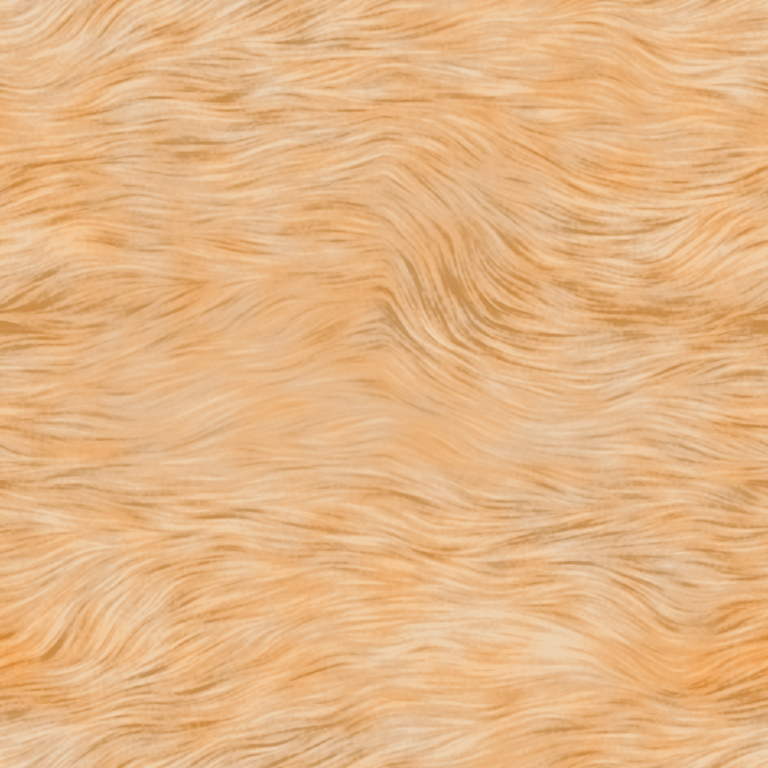
A WebGL 2 fragment shader for this texture:

```glsl
#version 300 es
precision highp float;
// Soft golden fur filling one seamless tile. Noise is averaged along a
// combed direction field to form locks and fine strands, then stray hairs
// and broad light and shade are added. Everything wraps at the edges.
#define STRAND_FREQ 236.0
#define LOCK_FREQ 64.0
#define TINT_FREQ 34.0
#define TRACE_STEPS 13
#define STEP_LENGTH 0.0030
#define STRAND_CONTRAST 2.9
#define LOCK_CONTRAST 0.55
#define SHADE_CONTRAST 0.46
#define HAIR_CELLS 30.0
#define HAIR_WIDTH 0.0010
#define HAIR_CONTRAST 0.27
#define HAIR_LAYERS 3

uniform vec2 u_resolution;
out vec4 outColor;

const vec3 SHADOW = vec3(0.79, 0.56, 0.31);
const vec3 HONEY = vec3(0.905, 0.708, 0.51);
const vec3 CREAM = vec3(0.94, 0.80, 0.64);
const vec3 ORANGE_SHIFT = vec3(0.03, -0.05, -0.13);

float hash(vec2 p, float seed) {
  vec3 q = fract(vec3(p.xyx) * vec3(0.1031, 0.1030, 0.0973) + seed * 0.137);
  q += dot(q, q.yzx + 33.33);
  return fract((q.x + q.y) * q.z);
}

// Value noise centred on zero, wrapping every freq cells
float noise(vec2 uv, vec2 freq, float seed) {
  vec2 p = uv * freq, i = floor(p), f = p - i;
  f = f * f * (3.0 - 2.0 * f);
  vec2 a = mod(i, freq), b = mod(i + 1.0, freq);
  float low = mix(hash(a, seed), hash(vec2(b.x, a.y), seed), f.x);
  float high = mix(hash(vec2(a.x, b.y), seed), hash(b, seed), f.x);
  return mix(low, high, f.y) - 0.5;
}

// Wrapped soft spot
float spot(vec2 uv, float x, float y, float width, float height) {
  vec2 d = (fract(uv - vec2(x, y) + 0.5) - 0.5) / vec2(width, height);
  return exp(-dot(d, d));
}

// Angle in which the fur is combed: the left lifts, the right falls
float combAngle(vec2 uv) {
  float rightHalf = smoothstep(0.492, 0.512, uv.x);
  float angle = 0.05 + 0.5 * noise(uv, vec2(4.0, 9.0), 1.0)
              + 0.65 * noise(uv, vec2(15.0, 31.0), 2.0);
  angle += 0.65 * spot(uv, 0.12, 0.93, 0.10, 0.07);
  angle += 0.30 * spot(uv, 0.36, 0.62, 0.14, 0.10);
  angle += 0.95 * spot(uv, 0.13, 0.17, 0.11, 0.10);
  angle += 0.55 * spot(uv, 0.34, 0.15, 0.12, 0.10);
  angle -= rightHalf * 1.00 * spot(uv, 0.56, 0.65, 0.17, 0.18);
  angle -= rightHalf * 0.50 * spot(uv, 0.63, 0.37, 0.14, 0.07);
  angle += 0.75 * spot(uv, 0.93, 0.67, 0.06, 0.06);
  angle -= 0.85 * spot(uv, 0.82, 0.17, 0.07, 0.08);
  angle += 0.70 * spot(uv, 0.93, 0.12, 0.06, 0.05);
  return angle - 0.80 * spot(uv, 0.82, 0.92, 0.04, 0.07);
}

// Noise averaged along the comb: x strands, y locks, z tint
vec3 traceFur(vec2 uv) {
  vec3 sum = vec3(0.0);
  for (int side = -1; side <= 1; side += 2) {
    vec2 p = uv;
    for (int k = 0; k < TRACE_STEPS; k++) {
      float weight = 1.0 - float(k) / float(TRACE_STEPS);
      sum += weight * vec3(noise(p, vec2(STRAND_FREQ), 3.0),
        noise(p, vec2(LOCK_FREQ), 4.0), noise(p, vec2(TINT_FREQ), 5.0));
      float a = combAngle(fract(p));
      p += float(side) * STEP_LENGTH * vec2(cos(a), sin(a));
    }
  }
  return sum / float(TRACE_STEPS + 1);
}

// Thin curved hairs, one per cell, light or dark
float strayHairs(vec2 uv, float seed) {
  float result = 0.0;
  for (int n = 0; n < 9; n++) {
    vec2 c = floor(uv * HAIR_CELLS) + vec2(n % 3 - 1, n / 3 - 1);
    vec2 id = mod(c, HAIR_CELLS);
    vec2 root = (c + vec2(hash(id, seed), hash(id, seed + 1.0))) / HAIR_CELLS;
    float bend = hash(id, seed + 2.0) - 0.5;
    float a = combAngle(fract(root)) + 0.8 * bend;
    vec2 d = mat2(cos(a), -sin(a), sin(a), cos(a)) * (uv - root);
    d.y -= 8.0 * bend * d.x * d.x;
    float along = 1.0 - smoothstep(0.006, 0.033, abs(d.x));
    float across = 1.0 - smoothstep(0.0, 2.0 * HAIR_WIDTH, abs(d.y));
    result += along * across * (hash(id, seed + 3.0) - 0.42);
  }
  return result;
}

// Highlights on raised tufts and shadows between them
float broadShade(vec2 uv) {
  float s = 0.08 + 0.6 * noise(uv, vec2(3.0, 7.0), 6.0) + 0.35 * noise(uv, vec2(9.0, 19.0), 9.0);
  s += 0.55 * spot(uv, 0.13, 0.20, 0.09, 0.08) + 0.60 * spot(uv, 0.94, 0.67, 0.08, 0.05);
  s += 0.45 * spot(uv, 0.04, 0.68, 0.08, 0.05) + 0.45 * spot(uv, 0.62, 0.18, 0.17, 0.12);
  s += 0.35 * spot(uv, 0.75, 0.95, 0.25, 0.09) - 0.60 * spot(uv, 0.61, 0.66, 0.14, 0.15);
  s -= 0.40 * spot(uv, 0.25, 0.67, 0.20, 0.10) + 0.80 * spot(uv, 0.96, 0.59, 0.22, 0.035);
  return s - 0.60 * spot(uv, 0.97, 0.09, 0.12, 0.03);
}

void main() {
  vec2 uv = gl_FragCoord.xy / u_resolution;
  vec3 fur = traceFur(uv);
  float crispness = 0.95 + 0.7 * noise(uv, vec2(5.0, 7.0), 7.0) - 0.35 * spot(uv, 0.4, 0.46, 0.3, 0.07);
  float detail = STRAND_CONTRAST * fur.x + LOCK_CONTRAST * fur.y;
  for (int n = 1; n <= HAIR_LAYERS; n++) detail += HAIR_CONTRAST * strayHairs(uv, 10.0 * float(n));
  float tone = 0.5 + SHADE_CONTRAST * broadShade(uv) + crispness * detail;
  vec3 color = mix(SHADOW, HONEY, smoothstep(-0.15, 0.55, tone));
  color = mix(color, CREAM, smoothstep(0.45, 1.15, tone));
  // Warm patches at the tuft roots and along single locks
  float warmth = 1.2 * fur.z + 0.45 * noise(uv, vec2(4.0, 8.0), 8.0);
  warmth += 0.9 * spot(uv, 0.0, 0.14, 0.05, 0.06) + 0.7 * spot(uv, 0.9, 0.12, 0.09, 0.05);
  outColor = vec4(clamp(color + ORANGE_SHIFT * warmth, 0.0, 1.0), 1.0);
}
```
